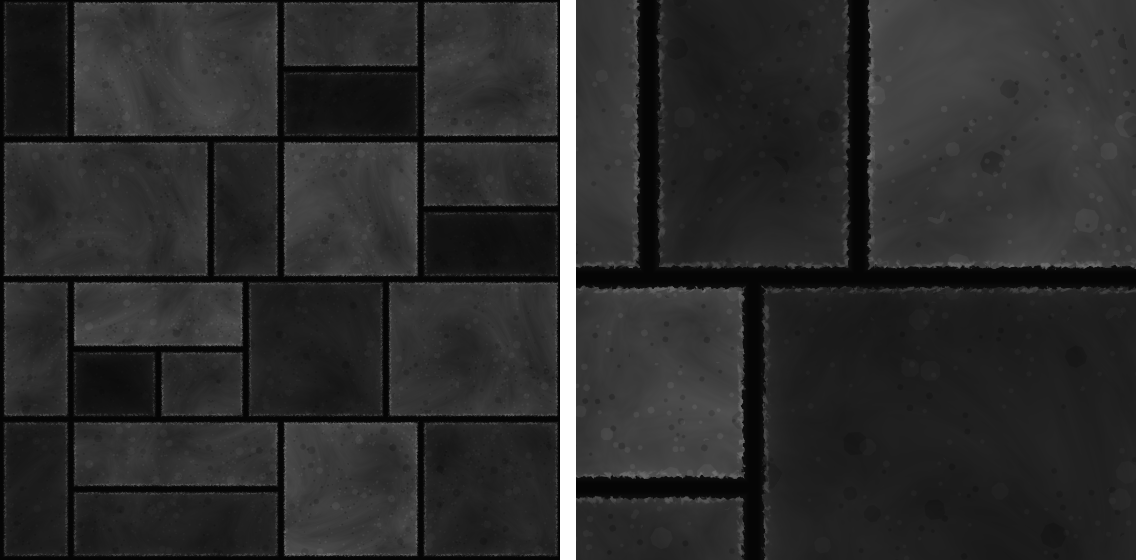
Left, the full canvas; right, a detail of the centre.
Reproduce this texture procedurally as a Shadertoy shader.

```glsl
// Dark slate paving: four courses of rectangular slabs between black joints.
// Each course is cut at three joints and one slab is halved; layered sines
// stain the stone, and cellular scatter adds its chips, grit and worn rims.

const vec2 GRID = vec2(8.0, 4.0);            // layout units across and down
const vec2 JOINT_SHIFT = vec2(0.0015);
const float JOINT_HALF_WIDTH = 0.0062;
const float EDGE_ROUGHNESS = 0.0016;
const float RIM_WIDTH = 0.0032;
const float RIM_LIGHT = 0.11;
const float GLOW_WIDTH = 0.009;
const float GLOW_LIGHT = 0.045;
const float STAIN_SCALE = 22.0;
const float STAIN_DEPTH = 0.30;
const float CHIP_DEPTH = 0.17;
const float GRIT_DEPTH = 0.20;
const float JOINT_CORE = 0.018;
const float JOINT_SIDE = 0.05;

// Courses run from the bottom up, slabs from left to right.
const vec3 JOINTS[4] = vec3[4](vec3(1, 4, 6), vec3(1, 3.5, 5.5),
                               vec3(3, 4, 6), vec3(1, 4, 6));
const vec4 TONES[4] = vec4[4](vec4(0.10, 0.182, 0.228, 0.130),
                              vec4(0.172, 0.228, 0.110, 0.190),
                              vec4(0.185, 0.125, 0.228, 0.182),
                              vec4(0.068, 0.228, 0.165, 0.200));
const int SPLIT_SLAB[4] = int[4](1, 1, 3, 2);
const vec4 LOWER_TONES = vec4(0.118, 0.065, 0.066, 0.062);
const int QUARTERED_COURSE = 1;
const float QUARTER_TONE = 0.16;

vec3 hash3(vec2 p) {
    vec3 q = vec3(dot(p, vec2(127.1, 311.7)), dot(p, vec2(269.5, 183.3)),
                  dot(p, vec2(419.2, 371.9)));
    return fract(sin(q) * 43758.5);
}

// Warped, rotated sines: a cloudy field of roughly -1 to 1
float clouds(vec2 p, int octaves) {
    const mat2 turn = mat2(0.8, 0.6, -0.6, 0.8);
    float sum = 0.0, amplitude = 0.55;
    for (int i = 0; i < octaves; i++) {
        p = turn * p + 0.7 * sin(0.8 * p.yx + float(i));
        sum += amplitude * sin(p.x) * cos(p.y);
        p *= 1.9;
        amplitude *= 0.62;
    }
    return sum;
}

// Randomly turned angular flakes, one per cell: +1 is light, -1 is dark
float scatter(vec2 p, float cells, float chance, float radius) {
    vec2 g = p * cells;
    float blur = 0.75 * cells / iResolution.y, sum = 0.0;
    for (int y = -1; y <= 1; y++)
    for (int x = -1; x <= 1; x++) {
        vec2 cell = floor(g) + vec2(x, y);
        vec3 place = hash3(cell), kind = hash3(cell + 57.3);
        float angle = 6.283 * place.z;
        vec2 axis = vec2(cos(angle), sin(angle));
        vec2 o = g - cell - place.xy;
        o = abs(vec2(dot(o, axis), dot(o, vec2(-axis.y, axis.x))));
        float d = max(max(o.x, o.y), 0.75 * (o.x + o.y));
        float size = radius * (0.6 + 0.7 * kind.x);
        float flake = 1.0 - smoothstep(size - blur, size + blur, d);
        sum += flake * step(kind.y, chance) * (kind.z < 0.58 ? 1.0 : -1.0);
    }
    return clamp(sum, -1.0, 1.0);
}

// Finds the slab under p: its lower and upper corners, and its grey tone
void findSlab(vec2 p, out vec2 lo, out vec2 hi, out float tone) {
    vec2 q = p * GRID;
    int row = int(q.y);
    vec3 j = JOINTS[row];
    int col = int(dot(step(j, vec3(q.x)), vec3(1)));
    float cuts[5] = float[5](0.0, j.x, j.y, j.z, GRID.x);
    lo = vec2(cuts[col], row);
    hi = vec2(cuts[col + 1], row + 1);
    tone = TONES[row][col];
    if (col == SPLIT_SLAB[row]) {
        vec2 middle = 0.5 * (lo + hi);
        if (q.y > middle.y) lo.y = middle.y;
        else {
            hi.y = middle.y;
            tone = LOWER_TONES[row];
            if (row == QUARTERED_COURSE) {
                if (q.x < middle.x) hi.x = middle.x;
                else { lo.x = middle.x; tone = QUARTER_TONE; }
            }
        }
    }
    lo /= GRID;
    hi /= GRID;
}

void mainImage(out vec4 fragColor, in vec2 fragCoord) {
    vec2 p = fract(fragCoord / iResolution.xy - JOINT_SHIFT);
    float pixel = 1.0 / iResolution.y;
    vec2 lo, hi;
    float tone;
    findSlab(p, lo, hi, tone);

    // Ragged distance inward from the slab's edge
    vec2 inset = min(p - lo, hi - p);
    float joint = min(inset.x, inset.y);
    float d = joint - JOINT_HALF_WIDTH + EDGE_ROUGHNESS * clouds(p * 600.0, 3);

    // Stains, then chips and grit gathered in patches and near the edges
    vec2 seed = 20.0 * hash3(lo * GRID + 3.7).xy;
    float stain = clouds(p * STAIN_SCALE + seed, 6);
    float wear = smoothstep(-0.3, 0.7, clouds(p * 30.0 + seed.yx, 3));
    float border = exp(-max(d, 0.0) / 0.025);
    float chips = scatter(p, 62.0, 0.05 + 0.10 * wear + 0.13 * border, 0.36);
    float grit = scatter(p + 0.37, 190.0, 0.03 + 0.20 * wear + 0.08 * border, 0.30);
    float stone = tone * (1.0 + STAIN_DEPTH * stain + CHIP_DEPTH * chips + GRIT_DEPTH * grit);

    // Soft glow and a broken bright line along the edge
    float dashes = smoothstep(-0.25, 0.35, clouds(p * 420.0 + 9.0, 3));
    float rim = 1.0 - smoothstep(0.4 * RIM_WIDTH, RIM_WIDTH + pixel, d);
    stone += GLOW_LIGHT * exp(-max(d, 0.0) / GLOW_WIDTH) + RIM_LIGHT * rim * dashes;

    float gap = mix(JOINT_CORE, JOINT_SIDE, smoothstep(0.3, 1.0, joint / JOINT_HALF_WIDTH));
    float grey = mix(gap, stone, smoothstep(-pixel, pixel, d));
    fragColor = vec4(vec3(grey), 1.0);
}
```
